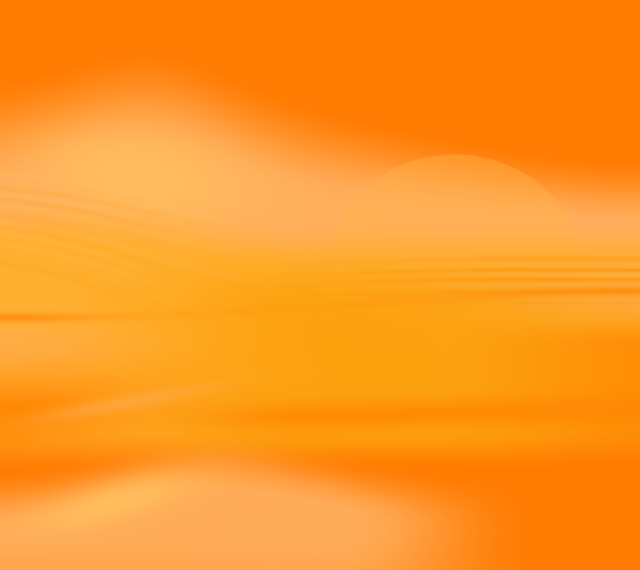
Give the GLSL for this background, as a WebGL 1 fragment shader.

```glsl
precision highp float;
uniform vec2 u_resolution;

const vec3 ORANGE = vec3(1.0, 0.48, 0.0);
const vec3 EMBER = vec3(1.0, 0.53, 0.01);
const vec3 PEACH = vec3(1.0, 0.68, 0.36);
const vec3 GOLD = vec3(0.99, 0.635, 0.06);
const vec3 HONEY = vec3(1.0, 0.69, 0.19);
const vec3 LIGHT_GOLD = vec3(1.0, 0.76, 0.37);

float hash(float n) {
  return fract(sin(n * 127.1) * 43758.5453);
}

float noise(float x) {
  float f = fract(x);
  return mix(hash(floor(x)), hash(floor(x) + 1.0), f * f * (3.0 - 2.0 * f));
}

float bell(float d) {
  return exp(-d * d);
}

// Soft ellipse turned by an angle
float blob(vec2 p, vec2 center, vec2 radius, float angle) {
  vec2 d = p - center;
  float c = cos(angle);
  float s = sin(angle);
  d = vec2(c * d.x + s * d.y, c * d.y - s * d.x) / radius;
  return exp(-dot(d, d));
}

// Upper outline of the haze
float hazeTop(float x) {
  return mix(0.86, 0.73, smoothstep(0.2, 1.0, x)) + 0.07 * bell((x - 0.23) / 0.17);
}

// Bent strands fanning down from the left edge, light above and dark below
float strands(vec2 p) {
  float sum = 0.0;
  for (int i = 0; i < 10; i++) {
    float n = float(i);
    float t = n / 9.0;
    float start = mix(0.69, 0.54, t) + 0.012 * (hash(n + 3.0) - 0.5);
    float slope = mix(0.16, 0.36, t);
    float y = start - slope * p.x * smoothstep(-0.2, 0.3, p.x);
    float d = (p.y - y) / mix(0.007, 0.013, hash(n + 8.0));
    float reach = mix(0.3, 0.52, hash(n + 15.0));
    float fade = 1.0 - smoothstep(0.08, reach, p.x);
    sum += d * bell(d) * fade * mix(0.5, 1.0, hash(n + 21.0));
  }
  return sum;
}

// Fine level ripples gathering toward the right edge
float ripples(vec2 p) {
  float y = p.y - 0.025 * p.x + 0.004 * sin(p.x * 7.0);
  float wave = sin(y * 330.0 + 3.0 * noise(y * 35.0));
  return wave * bell((p.y - 0.515) / 0.038) * smoothstep(0.35, 1.0, p.x);
}

void main() {
  vec2 p = gl_FragCoord.xy / u_resolution;
  float aspect = u_resolution.x / u_resolution.y;

  // Peach haze under the plain orange top
  float top = hazeTop(p.x);
  float depth = mix(0.20, 0.13, smoothstep(0.2, 0.9, p.x));
  vec3 color = mix(ORANGE, PEACH, smoothstep(0.0, depth, top - p.y));
  color = mix(color, LIGHT_GOLD, 0.75 * blob(p, vec2(0.22, 0.69), vec2(0.17, 0.08), -0.2));

  // Faint rising disc with a crisp upper rim
  vec2 fromDisc = (p - vec2(0.71, 0.488)) * vec2(aspect, 1.0);
  float disc = 1.0 - smoothstep(0.239, 0.243, length(fromDisc));
  color = mix(color, LIGHT_GOLD * vec3(1.0, 0.92, 0.8), 0.42 * disc);

  // Golden middle
  float goldTop = mix(0.66, 0.615, smoothstep(0.1, 0.5, p.x));
  color = mix(color, HONEY, smoothstep(0.0, 0.10, goldTop - p.y));
  float richness = smoothstep(0.03, 0.5, p.x) * smoothstep(0.0, 0.13, 0.59 - p.y);
  color = mix(color, GOLD, richness);
  color = mix(color, PEACH, 0.55 * blob(p, vec2(0.0, 0.39), vec2(0.20, 0.045), 0.0));
  color = mix(color, PEACH, 0.5 * blob(p, vec2(1.02, 0.475), vec2(0.24, 0.05), 0.0));

  // Strands and ripples
  float strand = strands(p);
  color = mix(color, LIGHT_GOLD, 0.6 * clamp(strand, 0.0, 1.0));
  color = mix(color, GOLD, 0.6 * clamp(-strand, 0.0, 1.0));
  float ripple = ripples(p);
  color = mix(color, PEACH, 0.38 * max(ripple, 0.0));
  color = mix(color, EMBER, 0.5 * max(-ripple, 0.0));

  // Long crease across the middle
  float crease = p.y - 0.443 - 0.047 * smoothstep(0.1, 1.0, p.x);
  float creaseFade = 0.12 + 0.65 * bell(p.x / 0.14) + 0.55 * smoothstep(0.55, 1.0, p.x);
  color = mix(color, EMBER, creaseFade * bell(crease / 0.008));

  // Ember shadows on both sides and along the lower band
  float rightShade = smoothstep(0.66, 1.05, p.x) * smoothstep(0.45, 0.39, p.y);
  color = mix(color, EMBER, 0.8 * rightShade);
  color = mix(color, EMBER, 0.95 * blob(p, vec2(-0.03, 0.265), vec2(0.26, 0.075), 0.1));
  float band = p.y - 0.27 - 0.025 * (p.x - 0.5);
  color = mix(color, EMBER, 0.85 * bell(band / 0.025) * smoothstep(0.2, 0.5, p.x));
  color = mix(color, PEACH, 0.5 * blob(p, vec2(0.19, 0.292), vec2(0.14, 0.014), 0.2));
  color = mix(color, EMBER, 0.6 * blob(p, vec2(0.02, 0.285), vec2(0.09, 0.012), 0.15));

  // Fade back to orange, then the lower peach cloud
  color = mix(color, ORANGE, smoothstep(0.25, 0.17, p.y));
  float cloudTop = 0.14 + 0.065 * bell((p.x - 0.34) / 0.22);
  float cloud = smoothstep(-0.02, 0.085, cloudTop - p.y + 0.015);
  cloud *= 1.0 - smoothstep(0.52, 0.86, p.x);
  cloud *= 0.78 + 0.22 * smoothstep(-0.04, 0.06, p.y);
  color = mix(color, PEACH, 0.95 * cloud);
  color = mix(color, LIGHT_GOLD, 0.8 * blob(p, vec2(0.18, 0.12), vec2(0.13, 0.035), 0.32));
  color = mix(color, PEACH, 0.5 * blob(p, vec2(0.47, 0.07), vec2(0.15, 0.05), 0.1));

  gl_FragColor = vec4(color, 1.0);
}
```
